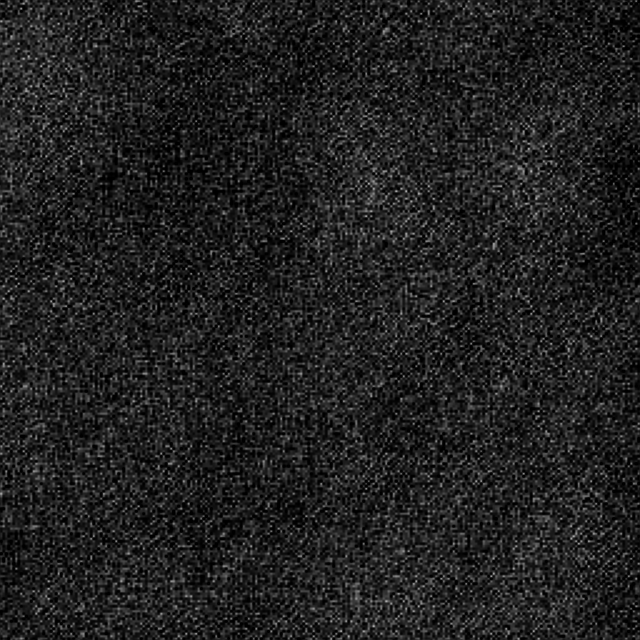
Reproduce this texture procedurally as a Shadertoy shader.

```glsl
// Dark woven cloth: a fine lattice of threads with short, broken diagonal twill.
// Each knot gets a height from crossing threads, twill ribs and random grain;
// knots are blended smoothly, then shaded with faint, slanted cloudy wear.

const float PI = 3.14159265;
const float KNOTS = 256.0; // knots across the canvas

float hash(vec2 p) {
    vec3 q = fract(p.xyx * vec3(0.1031, 0.1030, 0.0973));
    q += dot(q, q.yzx + 33.33);
    return fract((q.x + q.y) * q.z);
}

float noise(vec2 p) {
    vec2 cell = floor(p);
    vec2 t = smoothstep(0.0, 1.0, p - cell);
    float low = mix(hash(cell), hash(cell + vec2(1, 0)), t.x);
    float high = mix(hash(cell + vec2(0, 1)), hash(cell + vec2(1, 1)), t.x);
    return mix(low, high, t.y);
}

float fbm(vec2 p) {
    float sum = 0.0;
    float weight = 0.5;
    for (int octave = 0; octave < 5; octave++) {
        sum += weight * noise(p);
        p = p * 2.03 + 17.3;
        weight *= 0.55;
    }
    return sum / 1.055;
}

// Height of one knot of the cloth
float knotHeight(vec2 knot) {
    // Alternating threads, whose phase slips from patch to patch
    float columnSlip = floor(4.0 * noise(knot / vec2(5.0, 9.0) + 5.7));
    float rowSlip = floor(4.0 * noise(knot / vec2(9.0, 5.0) + 41.2));
    float column = cos(PI * (knot.x + columnSlip));
    float row = cos(PI * (knot.y + rowSlip));

    // Patches of plain dot grid among patches of checks
    float gridPatch = smoothstep(0.4, 0.8, noise(knot / 24.0 + 9.1));
    float weave = mix(column * row, 0.6 * (column + row), gridPatch);

    // Short ribs rising to the right
    float wander = 9.0 * noise(knot * 0.27 + 63.0);
    float twill = cos(2.0 * PI * (knot.x - knot.y) / 3.2 + wander);

    float grain = 2.0 * hash(knot + 211.0) - 1.0;
    return 0.5 * weave + mix(0.55, 0.3, gridPatch) * twill + 0.95 * grain;
}

float clothHeight(vec2 p) {
    vec2 knot = floor(p);
    vec2 t = smoothstep(0.0, 1.0, p - knot);
    float low = mix(knotHeight(knot), knotHeight(knot + vec2(1, 0)), t.x);
    float high = mix(knotHeight(knot + vec2(0, 1)), knotHeight(knot + vec2(1, 1)), t.x);
    return mix(low, high, t.y);
}

void mainImage(out vec4 fragColor, in vec2 fragCoord) {
    vec2 uv = fragCoord / iResolution.y;
    float height = clothHeight(uv * KNOTS - 0.5);

    // Cloudy wear, stretched along the rising diagonal
    vec2 slanted = vec2(uv.x + uv.y, uv.y - uv.x) * vec2(2.8, 4.4);
    float wear = 1.05 * (fbm(slanted + 3.4) - 0.5);
    float edgeShade = 0.2 * smoothstep(0.82, 1.0, uv.x);
    height += wear - edgeShade;

    // Soft curve: deep gaps, few bright knots
    float gray = 0.119 + 0.165 * height + 0.05 * height * height;
    fragColor = vec4(vec3(clamp(gray, 0.0, 1.0)), 1.0);
}
```
